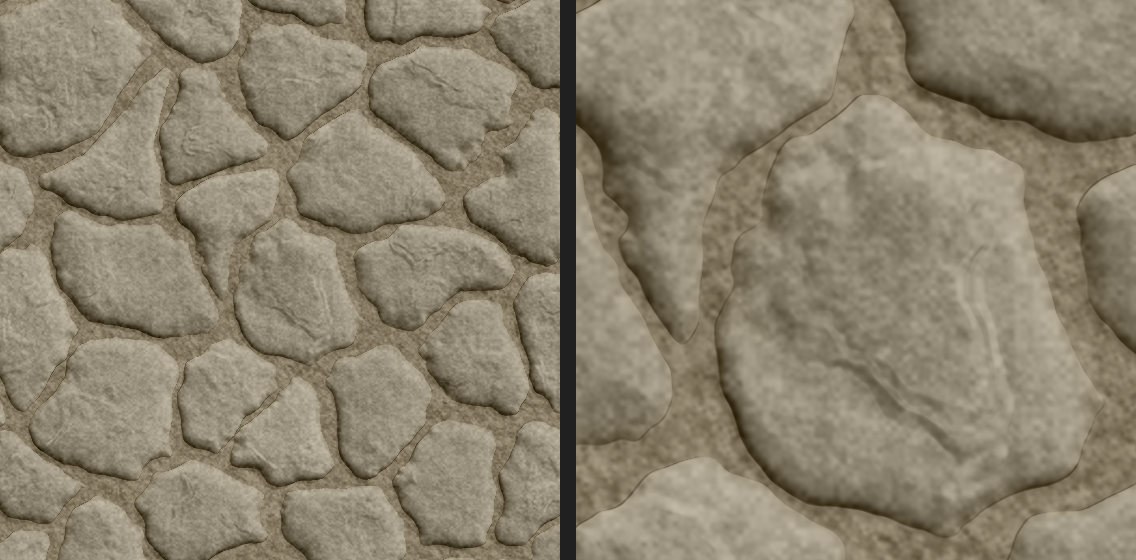
Left, the full canvas; right, a detail of the centre.
Give the GLSL for this texture, as a Shadertoy shader.

```glsl
// Rough grey-brown fieldstones set in sandy mortar, lit from the upper right
float hash(vec2 p) {
    return fract(sin(dot(p, vec2(127.1, 311.7))) * 43758.5453);
}

vec2 hash2(vec2 p) {
    return vec2(hash(p), hash(p + 57.3));
}

float noise(vec2 p) {
    vec2 i = floor(p), f = fract(p);
    f = f * f * (3.0 - 2.0 * f);
    return mix(mix(hash(i), hash(i + vec2(1, 0)), f.x),
               mix(hash(i + vec2(0, 1)), hash(i + vec2(1, 1)), f.x), f.y);
}

float fbm(vec2 p, int octaves) {
    float sum = 0.0, amp = 0.5;
    for (int i = 0; i < octaves; i++) {
        sum += amp * noise(p);
        p = mat2(1.6, 1.2, -1.2, 1.6) * p + 7.3;
        amp *= 0.5;
    }
    return sum;
}

// Rounded distance to the nearest joint (x) and a random value per stone (y)
vec2 stoneCell(vec2 p) {
    vec2 q = mat2(0.88, -0.48, 0.48, 0.88) * p * 4.9 + 3.0;
    q += 0.45 * (vec2(noise(q * 1.3), noise(q * 1.3 + 19.0)) - 0.5);
    q += 0.10 * (vec2(noise(q * 5.0), noise(q * 5.0 + 31.0)) - 0.5);
    vec2 base = floor(q), nearCell = base, nearOffset = vec2(0);
    float nearest = 9.0;
    for (int y = -1; y <= 1; y++)
    for (int x = -1; x <= 1; x++) {
        vec2 cell = base + vec2(x, y);
        vec2 offset = cell + 0.14 + 0.72 * hash2(cell) - q;
        if (dot(offset, offset) < nearest) {
            nearest = dot(offset, offset);
            nearCell = cell;
            nearOffset = offset;
        }
    }
    float sum = 0.0;
    for (int y = -2; y <= 2; y++)
    for (int x = -2; x <= 2; x++) {
        if (x == 0 && y == 0) continue;
        vec2 cell = nearCell + vec2(x, y);
        vec2 offset = cell + 0.14 + 0.72 * hash2(cell) - q;
        float edge = dot(0.5 * (offset + nearOffset), normalize(offset - nearOffset));
        sum += exp(-18.0 * edge);
    }
    float joint = -log(sum) / 18.0 + 0.13 * (fbm(p * 22.0, 3) - 0.44);
    return vec2(joint, hash(nearCell + 11.0));
}

// Steep stone flanks that round off into a flat face
float stoneRise(float joint) {
    return 1.0 - exp(-max(joint - 0.045, 0.0) / 0.065);
}

float height(vec2 p) {
    float rise = stoneRise(stoneCell(p).x);
    float rough = fbm(p * 9.0, 6);
    // Broken ledges where the face has chipped away
    vec2 bent = p + 0.03 * vec2(noise(p * 14.0), noise(p * 14.0 + 5.0));
    float chips = fbm(bent * 7.5 + 40.0, 5);
    float ledge = smoothstep(0.46, 0.53, chips) + 0.6 * smoothstep(0.56, 0.61, chips);
    float face = 0.022 * rise + rise * (0.038 * rough + 0.0065 * ledge);
    return face + (1.0 - rise) * 0.012 * fbm(p * 40.0, 4);
}

void mainImage(out vec4 fragColor, in vec2 fragCoord) {
    vec2 p = fragCoord / iResolution.y;
    vec2 lightDir = vec2(0.6, 0.8);
    vec2 cell = stoneCell(p);
    float stone = smoothstep(0.03, 0.10, cell.x);

    // Slope towards the light, and shade thrown by higher ground
    float e = 0.0014;
    float h = height(p);
    vec2 slope = vec2(height(p + vec2(e, 0)) - h, height(p + vec2(0, e)) - h) / e;
    float lit = -dot(slope, lightDir);
    float shade = lit > 0.0 ? 0.11 * (1.0 - exp(-1.5 * lit))
                            : -0.25 * (1.0 - exp(0.85 * lit));
    float castShade = smoothstep(0.004, 0.020, height(p + lightDir * 0.011) - h);

    // Stone and mortar tints
    vec3 mortarColor = vec3(0.53, 0.485, 0.395);
    vec3 stoneColor = vec3(0.59, 0.56, 0.485) + 0.035 * (cell.y - 0.5);
    vec3 color = mix(mortarColor, stoneColor, stone);
    color += 0.07 * (fbm(p * 6.0 + 70.0, 4) - 0.47);

    // Sandy grain
    float grain = 0.6 * noise(p * 260.0) + 0.4 * noise(p * 130.0 + 9.0) - 0.5;
    color += grain * mix(0.20, 0.15, stone);

    color += shade - 0.09 * castShade;
    fragColor = vec4(clamp(color, 0.0, 1.0), 1.0);
}
```
